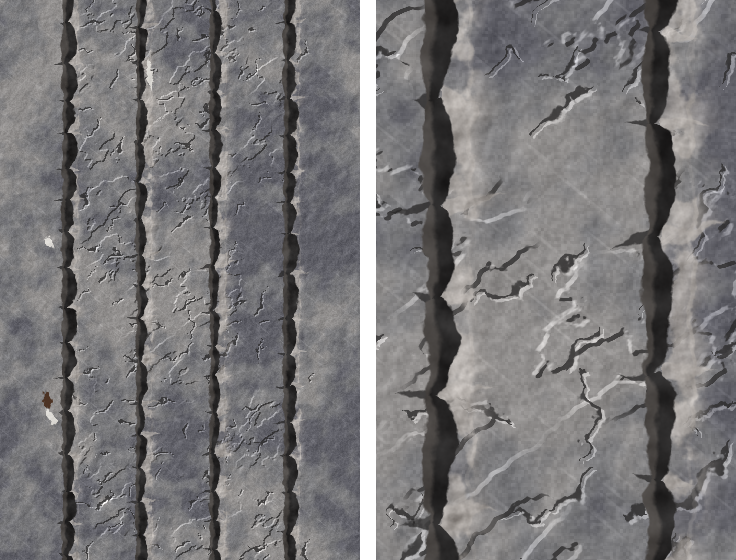
Left, the full canvas; right, a detail of the centre.
Reproduce this texture procedurally as a WebGL 1 fragment shader.

```glsl
precision highp float;
// Worn tyre tread: four scalloped grooves between dusty, cracked rubber ribs.
uniform vec2 u_resolution;
#define ASPECT 0.643
#define GROOVES 4
#define FIRST_GROOVE 0.112
#define GROOVE_PITCH 0.1318
#define SCALLOPS 15.5
#define CRACK_CELL 0.044
#define RUBBER_DARK vec3(0.375, 0.375, 0.405)
#define RUBBER_MID vec3(0.47, 0.47, 0.48)
#define RUBBER_PALE vec3(0.565, 0.555, 0.55)
#define DUST vec3(0.69, 0.668, 0.65)
#define WALL vec3(0.29, 0.275, 0.265)
#define SHADOW vec3(0.155, 0.15, 0.15)

float hash(vec2 p) {
  vec3 q = fract(p.xyx * vec3(0.1031, 0.1030, 0.0973));
  q += dot(q, q.yzx + 33.33);
  return fract((q.x + q.y) * q.z);
}

float noise(vec2 p) {
  vec2 i = floor(p), f = fract(p);
  f = f * f * (3.0 - 2.0 * f);
  return mix(mix(hash(i), hash(i + vec2(1, 0)), f.x),
             mix(hash(i + vec2(0, 1)), hash(i + vec2(1, 1)), f.x), f.y);
}

float fbm(vec2 p) {
  float sum = 0.0, amp = 0.52;
  for (int i = 0; i < 5; i++) {
    sum += amp * noise(p);
    p = mat2(1.6, 1.2, -1.2, 1.6) * p + 17.3;
    amp *= 0.5;
  }
  return sum;
}

// Zero-centred ragged displacement
vec2 ragged(vec2 p) { return vec2(fbm(p), fbm(p + 40.0)) - 0.5; }

// Depth of the diagonal tears, mostly on the inner ribs
float cracks(vec2 p) {
  float swell = 0.5 + noise(p * 140.0);
  p += 0.035 * ragged(p * 55.0);
  vec2 home = floor(p / CRACK_CELL);
  float depth = 0.0;
  for (int y = -1; y <= 1; y++) {
    for (int x = -1; x <= 1; x++) {
      vec2 cell = home + vec2(x, y);
      vec2 centre = (cell + 0.2 + 0.6 * vec2(hash(cell + 3.0), hash(cell + 71.0))) * CRACK_CELL;
      float inner = step(0.14, centre.x) * step(centre.x, 0.495);
      float exists = step(hash(cell + 19.0), mix(0.03, 0.66, inner));
      float angle = 0.65 + 1.7 * (hash(cell + 41.0) - 0.5);
      float halfLen = mix(0.007, 0.026, hash(cell + 97.0));
      vec2 dir = vec2(cos(angle), sin(angle)), r = p - centre;
      float along = clamp(dot(r, dir), -halfLen, halfLen);
      float width = mix(0.0016, 0.0052, hash(cell + 7.0)) * swell * (1.0 - 0.8 * abs(along) / halfLen);
      depth = max(depth, exists * (1.0 - smoothstep(0.35 * width, width, length(r - dir * along))));
    }
  }
  return depth;
}

// Height of torn slabs with sharp broken borders on the inner ribs
float ledges(vec2 p) {
  float inner = smoothstep(0.13, 0.145, p.x) * (1.0 - smoothstep(0.49, 0.51, p.x));
  vec2 r = vec2(24.0 * dot(p, vec2(0.78, 0.62)), 44.0 * dot(p, vec2(-0.62, 0.78)));
  return inner * smoothstep(0.35, 0.65, noise(p * 15.0)) * smoothstep(0.52, 0.555, fbm(r));
}

// Coverage of a small ragged, tilted chip
float chip(vec2 p, vec2 centre, vec2 size, float tilt) {
  vec2 r = p - centre + 0.012 * ragged(p * 120.0);
  r.x += tilt * r.y;
  return 1.0 - smoothstep(0.8, 1.0, length(r / size));
}

void main() {
  vec2 p = gl_FragCoord.xy / u_resolution * vec2(ASPECT, 1.0);
  float soft = max(0.7 / u_resolution.y, 0.0008);

  // Mottled rubber, dustier around the centre rib, with fine scratches
  float middle = (p.x - 0.36) / 0.1;
  float tone = fbm(p * 9.0 + 3.0) + 0.6 * (fbm(p * 38.0) - 0.5) + 0.05 * exp(-middle * middle);
  vec3 col = mix(RUBBER_DARK, RUBBER_MID, smoothstep(0.26, 0.5, tone));
  col = mix(col, RUBBER_PALE, smoothstep(0.48, 0.74, tone));
  float streak = noise(mat2(30.0, 210.0, -18.0, 260.0) * p);
  col += 0.05 * smoothstep(0.72, 1.0, streak) + 0.05 * (hash(floor(p * 512.0)) - 0.5);

  // Relief lit from the upper left
  vec2 toLight = vec2(-0.0022, 0.0018);
  float grain = fbm(p * 55.0) - fbm((p + toLight) * 55.0);
  float tear = cracks(p);
  float slope = cracks(p + toLight) - tear;
  float step_ = ledges(p) - ledges(p + toLight);
  col += 0.38 * grain + 0.2 * max(slope, 0.0) + 0.22 * max(step_, 0.0);
  col = mix(col, SHADOW, 0.75 * max(tear * smoothstep(-0.9, 0.2, tear - 0.6), smoothstep(0.12, 0.75, -step_)));

  // Grooves: dusty rim, sipes at each notch, scalloped shadow
  vec2 q = p + 0.011 * ragged(p * 65.0);
  float patchy = smoothstep(0.42, 0.56, fbm(p * 50.0 + 11.0));
  vec3 dusty = DUST + 0.8 * grain;
  for (int i = 0; i < GROOVES; i++) {
    float g = float(i);
    float outer = step(1.0, abs(g - 1.5));
    float d = q.x - FIRST_GROOVE - GROOVE_PITCH * g;
    float s = q.y * SCALLOPS + hash(vec2(g, 5.0)) + 0.5 * (noise(vec2(p.y * 7.0, g * 5.0)) - 0.5);
    float notch = fract(s + 0.5) - 0.5;
    float vary = hash(vec2(floor(s + 0.5), g + 23.0));

    float rim = (d - 0.021) / (mix(0.013, 0.009, outer) * (1.25 - abs(notch)));
    col = mix(col, dusty, exp(-rim * rim) * mix(0.12, 0.85, patchy));
    col = mix(col, dusty, (0.2 + 0.5 * patchy) * (1.0 - smoothstep(0.0006, 0.002, abs(d - 0.027))));

    float reach = 1.0 - (d - 0.015) / mix(0.012, 0.036, vary);
    float bend = abs(notch - 6.0 * (vary - 0.5) * d);
    float paleSipe = step(0.01, d) * smoothstep(0.0, 0.025, 0.09 * reach - bend);
    col = mix(col, dusty, 0.75 * paleSipe);
    float back = 1.0 + d / mix(0.007, 0.024, vary);
    float darkSipe = step(d, 0.004) * smoothstep(0.0, 0.02, 0.055 * back - bend);
    col = mix(col, SHADOW, 0.75 * darkSipe);

    float bulge = pow(max(sin(3.14159 * pow(fract(s), 1.4)), 0.0), 0.42);
    float width = mix(0.0178, 0.024, outer) * mix(0.85, 1.12, hash(vec2(floor(s), g)));
    float right = width * (0.4 + 0.6 * bulge);
    float left = 0.0015 - 0.003 * bulge;
    float shade = smoothstep(left - soft, left + soft, d) * (1.0 - smoothstep(right - soft, right + soft, d));
    vec3 depths = mix(WALL, SHADOW, smoothstep(0.2, 0.45, d / right)) + 0.2 * (fbm(p * 70.0) - 0.5);
    col = mix(col, depths, shade);
  }

  // Three pale chips and a rusty fleck
  col = mix(col, vec3(0.30, 0.20, 0.14), chip(p, vec2(0.085, 0.286), vec2(0.009, 0.014), 0.2));
  float chips = chip(p, vec2(0.267, 0.866), vec2(0.005, 0.030), 0.1);
  chips = max(chips, chip(p, vec2(0.088, 0.568), vec2(0.007, 0.011), 0.3));
  chips = max(chips, chip(p, vec2(0.092, 0.255), vec2(0.008, 0.018), 0.5));
  gl_FragColor = vec4(clamp(mix(col, vec3(0.86, 0.85, 0.83) + 0.3 * grain, chips), 0.0, 1.0), 1.0);
}
```
